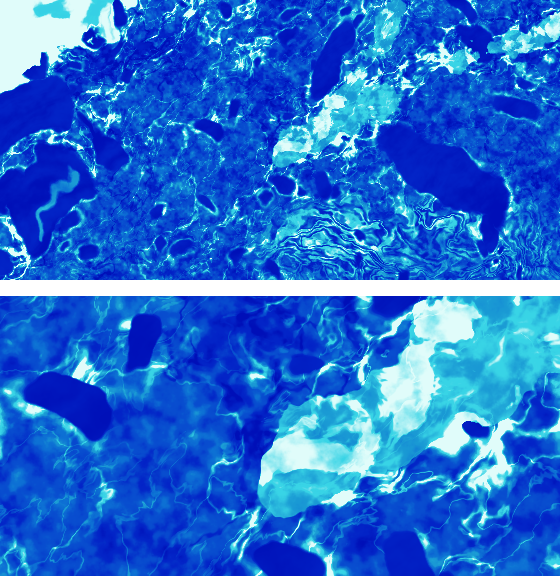
Top: the whole. Bottom: its middle third, enlarged.
Give the GLSL for this texture, as a WebGL 1 fragment shader.

```glsl
precision highp float;
// Draws a stained blue marble: grainy tissue, dark smooth inclusions, cyan channels and white filaments.
uniform vec2 u_resolution;

float hash(vec2 p) {
  vec3 q = fract(p.xyx * 0.1031);
  q += dot(q, q.yzx + 33.33);
  return fract((q.x + q.y) * q.z);
}

float noise(vec2 p) {
  vec2 i = floor(p), f = fract(p);
  f = f * f * (3.0 - 2.0 * f);
  return mix(mix(hash(i), hash(i + vec2(1, 0)), f.x),
             mix(hash(i + vec2(0, 1)), hash(i + 1.0), f.x), f.y);
}

mat2 turn(float a) { return mat2(cos(a), -sin(a), sin(a), cos(a)); }

float fbm(vec2 p) {
  float sum = 0.0, amp = 0.516;
  for (int i = 0; i < 5; i++) {
    sum += amp * noise(p);
    p = mat2(1.6, 1.2, -1.2, 1.6) * p + 7.3;
    amp *= 0.5;
  }
  return sum;
}

vec2 warp(vec2 p) { return vec2(fbm(p), fbm(p + 41.7)) - 0.5; }

float line(float d, float width) { return 1.0 - smoothstep(0.0, width, abs(d)); }

float segment(vec2 p, vec2 a, vec2 b) {
  vec2 d = b - a;
  return length(p - a - d * clamp(dot(p - a, d) / dot(d, d), 0.0, 1.0));
}

// Distance to a tilted, slightly squared oval
float chunk(vec2 p, vec2 center, vec2 radii, float angle) {
  vec2 e = abs(turn(angle) * (p - center) / radii);
  return (pow(dot(e * e, e) + 0.0001, 0.333) - 1.0) * radii.y;
}

// Distance to randomly placed chunks on a jittered grid
float scatter(vec2 p, float scale, float share) {
  float d = 1.0;
  vec2 cell = floor(p * scale);
  for (int y = -1; y <= 1; y++)
    for (int x = -1; x <= 1; x++) {
      vec2 c = cell + vec2(x, y);
      vec2 center = c + 0.2 + 0.6 * vec2(hash(c + 3.1), hash(c + 8.7));
      float size = mix(0.1, 0.32, hash(c + 15.3));
      float e = chunk(p * scale, center, size * vec2(1.3, 0.8), 3.0 * hash(c + 21.9));
      if (hash(c + 31.3) < share) d = min(d, e);
    }
  return d / scale;
}

vec3 ramp(float t) {
  vec3 c = mix(vec3(0.0, 0.06, 0.72), vec3(0.01, 0.14, 0.78), smoothstep(0.0, 0.2, t));
  c = mix(c, vec3(0.03, 0.30, 0.81), smoothstep(0.2, 0.4, t));
  c = mix(c, vec3(0.05, 0.44, 0.83), smoothstep(0.4, 0.55, t));
  c = mix(c, vec3(0.10, 0.60, 0.83), smoothstep(0.55, 0.66, t));
  c = mix(c, vec3(0.22, 0.83, 0.90), smoothstep(0.66, 0.8, t));
  return mix(c, vec3(0.88, 0.99, 0.98), smoothstep(0.83, 1.0, t));
}

void main() {
  vec2 p = gl_FragCoord.xy / u_resolution.y;
  float soft = 1.5 / u_resolution.y;
  vec2 bend = warp(p * 3.0);
  vec2 q = p + 0.16 * bend + 0.06 * warp(p * 13.0);
  float fine = fbm(p * 38.0) - 0.5;
  float patches = smoothstep(0.42, 0.62, fbm(p * 3.5 + 5.0));
  // Large regions
  float corner = 0.29 * (1.0 - q.x / 0.5 - (1.0 - q.y) / 0.36) + 0.2 * (fbm(p * 9.0) - 0.5);
  float vein = min(segment(q, vec2(0.02, 0.08), vec2(0.3, 0.5)), segment(q, vec2(0.3, 0.5), vec2(0.66, 1.0)));
  float channel = min(segment(q, vec2(1.43, 0.92), vec2(1.34, 0.72)), segment(q, vec2(1.34, 0.72), vec2(1.06, 0.45)));
  channel = min(channel, segment(q, vec2(1.2, 0.5), vec2(1.5, 0.7)));
  channel = min(channel, segment(q, vec2(1.5, 0.7), vec2(2.05, 0.93)) + 0.008);
  channel = min(channel, length(q - vec2(1.22, 0.54)) - 0.03);
  float calm = 1.0 - smoothstep(0.1, 0.22, segment(q, vec2(1.65, 0.58), vec2(2.0, 0.4)));
  float marbled = 1.0 - smoothstep(0.6, 1.1, length((q - vec2(1.52, 0.12)) / vec2(0.66, 0.2)));
  // Grainy tissue with dark cracks
  float tone = 0.35 + 0.45 * (fbm(q * 6.0) - 0.5) + 0.65 * fine + 0.2 * (noise(p * 110.0) - 0.5);
  tone -= 0.25 * line(fbm(q * 9.0 + 2.0) - 0.5, 0.04) * (1.0 - patches);
  // Filaments, crowded along veins and channels
  float crowd = 0.12 + 0.4 * patches + exp(-vein * vein * 220.0);
  crowd += exp(-channel * channel * 100.0) + exp(-corner * corner * 400.0);
  crowd = min(crowd, 1.0) * (1.0 - 0.8 * calm);
  vec2 flow = turn(0.75) * q * vec2(0.7, 1.2);
  float coarse = line(fbm(flow * 5.0) - 0.5, 0.012 + 0.03 * crowd);
  float thin = line(fbm(flow * 12.0 + 9.0) - 0.5, 0.015 + 0.035 * crowd);
  float hair = line(fbm(flow * 22.0 + 3.0) - 0.5, 0.03);
  float strands = line(min(vein, channel) - 0.035 + 0.15 * (fbm(p * 10.0 + 6.0) - 0.5), 0.009);
  tone += (coarse * (0.15 + 0.55 * crowd) + thin * (0.1 + 0.45 * crowd)) * (0.9 + 2.0 * fine);
  tone += hair * (0.06 + 0.3 * crowd) + 0.6 * strands * (0.7 + 3.0 * fine);
  // Marbled swirls
  vec2 s = q * vec2(3.6, 6.0);
  float bands = cos(72.0 * fbm(s + 3.2 * warp(s * 0.8)));
  tone = mix(tone, 0.56 + 0.36 * bands + 0.5 * fine, marbled * (0.55 + 0.4 * patches));
  // Cyan channels with white crumbs
  float fill = 1.0 - smoothstep(0.02, 0.02 + 2.0 * soft, channel + 0.2 * (fbm(p * 8.0 + 30.0) - 0.5));
  float crumbs = smoothstep(0.55, 0.61, fbm(q * 17.0 + 13.0));
  tone = mix(tone, 0.75 + 0.25 * fine + 0.3 * crumbs, fill * 0.88);
  // White corner
  tone = mix(tone, 1.0 - 0.22 * smoothstep(0.6, 0.68, fbm(q * 6.0 + 4.0)), smoothstep(0.0, 2.0 * soft, corner));
  // Smooth dark inclusions with bright broken rims
  vec2 r = p + 0.2 * bend + 0.05 * warp(p * 10.0);
  float grain = min(scatter(r, 4.5, 0.3), scatter(r + 6.0, 11.0, 0.2));
  grain += 0.06 * fill + 1.5 * max(corner - 0.05, 0.0) + 0.05 * calm;
  grain = min(grain, chunk(r, vec2(0.13, 0.60), vec2(0.17, 0.115), 0.5));
  grain = min(grain, chunk(r, vec2(0.17, 0.30), vec2(0.19, 0.07), 1.05));
  grain = min(grain, chunk(r, vec2(1.21, 0.80), vec2(0.14, 0.05), 1.2));
  grain = min(grain, chunk(r, vec2(1.60, 0.36), vec2(0.25, 0.08), -0.6));
  grain = min(grain, chunk(r, vec2(1.85, 0.58), vec2(0.10, 0.035), -0.4));
  float rim = line(grain - 0.006, 0.009);
  tone += 0.35 * rim * smoothstep(0.4, 0.6, fbm(p * 16.0));
  float inner = 0.1 + 0.3 * (fbm(turn(0.6) * r * vec2(5.0, 18.0)) - 0.5) + 0.1 * fine;
  inner += 0.55 * (1.0 - smoothstep(0.004, 0.014, segment(r, vec2(0.14, 0.2), vec2(0.24, 0.42))));
  gl_FragColor = vec4(ramp(clamp(mix(inner, tone, smoothstep(-soft, soft, grain)), 0.0, 1.0)), 1.0);
}
```
